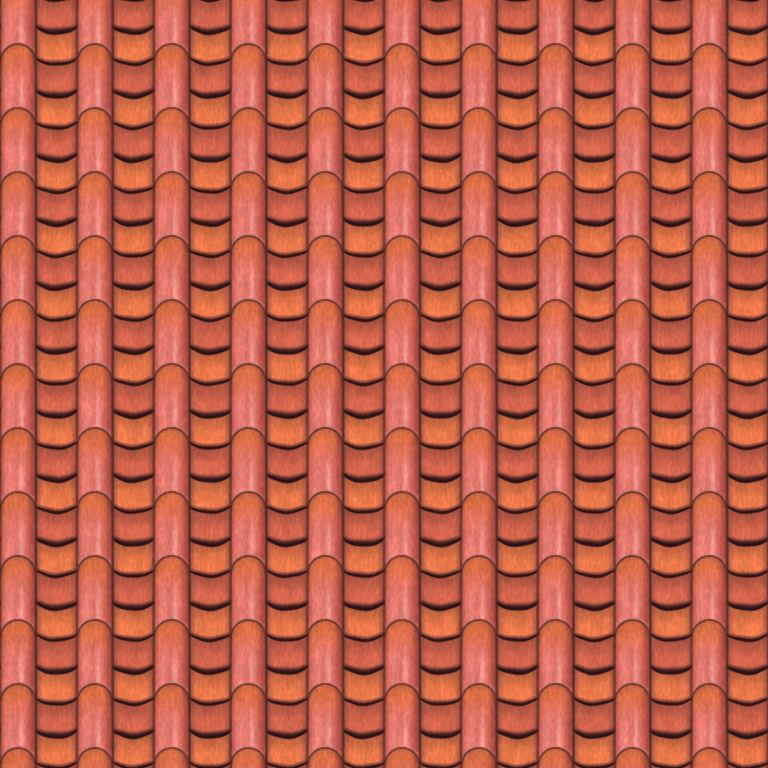
Reproduce this texture procedurally as a Shadertoy shader.

```glsl
// Clay roof: 10 columns of round cover tiles in 12 rows, with channels of
// curved pan tiles between them, two pans to each row. Each tile is shaded by
// its cross-section and length, then roughened with stretched cellular noise.

vec2 hash2(vec2 p) {
    vec3 q = fract(p.xyx * vec3(0.1031, 0.1030, 0.0973));
    q += dot(q, q.yzx + 33.33);
    return fract((q.xx + q.yz) * q.zy);
}

// Distance to the nearest scattered point, about 0 to 1
float cellular(vec2 p) {
    vec2 cell = floor(p), f = fract(p);
    float nearest = 1.0;
    for (int y = -1; y <= 1; y++)
        for (int x = -1; x <= 1; x++) {
            vec2 o = vec2(x, y);
            nearest = min(nearest, length(o + hash2(cell + o) - f));
        }
    return nearest;
}

// Round cover tile: s runs -1 to 1 across, roof.y counts rows downward
vec3 coverTile(float s, vec2 roof, float aa) {
    float rise = sqrt(max(1.0 - s * s, 0.02));
    float rows = roof.y - 0.6875 - 0.27 * (1.0 - rise);
    float along = fract(rows);

    // Orange crown fading to a rosy lower body
    vec3 color = mix(vec3(0.88, 0.44, 0.27), vec3(0.87, 0.42, 0.37),
                     smoothstep(0.05, 0.6, along));
    color = mix(color, vec3(0.93, 0.53, 0.49),
                0.75 * exp(-pow((s + 0.45) / 0.3, 2.0)) * smoothstep(0.1, 0.7, along));

    // Glossy streak, dark right flank and thinner left flank
    float gloss = exp(-pow((s - 0.2) / 0.17, 2.0)) * smoothstep(0.15, 0.85, along);
    color = mix(color, vec3(0.97, 0.67, 0.64), 0.72 * gloss);
    color = mix(color, vec3(0.63, 0.27, 0.24), 0.9 * smoothstep(0.4, 0.95, s));
    color = mix(color, vec3(0.68, 0.30, 0.27), 0.7 * smoothstep(0.72, 1.0, -s));

    // Overlap: pale rim above a thin dark arch with a soft shadow below
    float below = along * rise;
    float above = (1.0 - along) * rise;
    color = mix(color, vec3(0.78, 0.48, 0.45), 0.5 * (1.0 - smoothstep(0.02, 0.06, above)));
    color *= 1.0 - 0.18 * exp(-below * 18.0);
    float arch = 1.0 - smoothstep(0.014 - aa * 0.4, 0.014 + aa * 0.8, min(below, above));
    return mix(color, vec3(0.40, 0.19, 0.18), 0.75 * arch);
}

// Pan tile: t runs -1 to 1 across the channel, gaps sag in the middle
vec3 panTile(float t, vec2 roof, float aa) {
    float wobble = 0.012 * sin(t * 5.0 + floor(roof.x) * 2.4 + roof.y * 1.3);
    float course = roof.y * 2.0 + 0.18 * t * t + wobble;
    float along = fract(course);
    float redder = 1.0 - mod(floor(course), 2.0);
    vec3 color = mix(vec3(0.88, 0.45, 0.28), vec3(0.80, 0.38, 0.29), redder);
    color *= 0.86 + 0.2 * smoothstep(0.05, 0.65, along);
    color = mix(color, vec3(0.56, 0.28, 0.24), 0.75 * smoothstep(0.6, 1.0, abs(t)));

    // Gaps alternate thick and thin: brown lip above a dark crescent
    float gap = floor(course + 0.5);
    float offset = course - gap;
    float halfWidth = mix(0.055, 0.085, mod(gap, 2.0)) * (1.0 - 0.4 * t * t);
    float lip = 1.0 - smoothstep(0.0, 0.05 + aa, abs(offset + 0.02) - halfWidth);
    color = mix(color, vec3(0.50, 0.25, 0.21), 0.75 * lip);
    float dark = 1.0 - smoothstep(-aa, aa, abs(offset) - halfWidth);
    vec3 shadow = mix(vec3(0.31, 0.15, 0.14), vec3(0.15, 0.06, 0.07),
                      smoothstep(-0.06, 0.02, offset));
    return mix(color, shadow, 0.95 * dark);
}

void mainImage(out vec4 fragColor, in vec2 fragCoord) {
    vec2 uv = fragCoord / iResolution.xy;
    vec2 roof = vec2(uv.x * 10.0, (1.0 - uv.y) * 12.0);
    vec2 aa = vec2(10.0, 12.0) / iResolution.xy;

    // Cover tiles fill 0.01 to 0.46 of each column, pans the rest
    float fromCover = fract(roof.x + 0.265) - 0.5;
    float fromPan = fract(roof.x - 0.235) - 0.5;
    float s = clamp(fromCover / 0.225, -1.0, 1.0);
    float t = clamp(fromPan / 0.275, -1.0, 1.0);
    float edge = abs(fromCover) - 0.225;
    vec3 color = mix(coverTile(s, roof, aa.y), panTile(t, roof, aa.y * 2.0),
                     smoothstep(-aa.x * 0.6, aa.x * 0.6, edge));

    // Dark seam along the joints, deeper on the right side of a cover
    float seam = 1.0 - smoothstep(0.008, 0.014 + aa.x, abs(edge - 0.008));
    color = mix(color, vec3(0.30, 0.16, 0.14), seam * (fromCover > 0.0 ? 0.75 : 0.55));

    // Fired-clay grain, broad stains and sparse pale flecks
    float grain = cellular(roof * vec2(24.0, 9.0)) - 0.45;
    float stain = cellular(roof * vec2(5.0, 3.0) + 7.0) - 0.45;
    float streak = sin(roof.x * 61.0 + 2.0 * sin(roof.y * 3.7)) * sin(roof.x * 37.0 + roof.y * 2.0);
    color *= 1.0 + 0.13 * grain + 0.09 * stain + 0.02 * streak;
    float fleck = 1.0 - smoothstep(0.03, 0.13, cellular(roof * vec2(8.0, 7.0) + 31.0));
    color += 0.07 * fleck * color.r * vec3(0.7, 0.9, 0.9);
    fragColor = vec4(clamp(color, 0.0, 1.0), 1.0);
}
```
